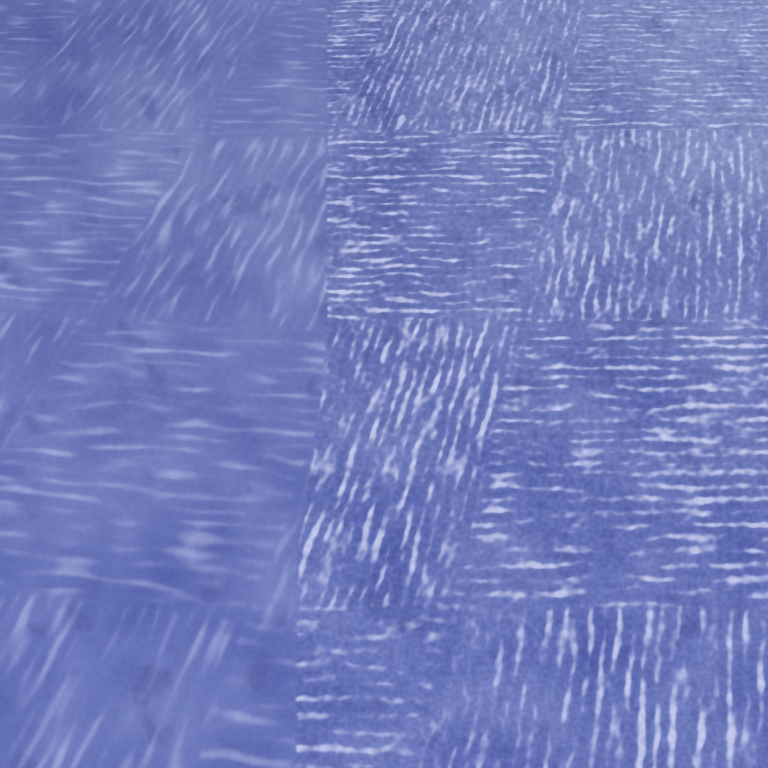
Write a WebGL 1 fragment shader that draws this texture.

```glsl
precision highp float;
uniform vec2 u_resolution;

const float PI = 3.14159265;

// Floor perspective and tile layout
const vec2 VANISHING_POINT = vec2(0.99, 2.015);
const float TILE_WIDTH = 0.25;
const float TILE_DEPTH = 0.145;
const float ROW_ORIGIN = 0.844;
const float RIGHT_ORIGIN = -0.47;
const float LEFT_ORIGIN = -0.865;
const float SEAM_X = 0.425;
const float EDGE_SOFTNESS = 0.05;

// Fibre strokes
const float LINES_PER_TILE = 25.0;
const float STROKE_FREQUENCY = 8.0;
const float RIB_STRENGTH = 0.2;
const float GRAIN_STRENGTH = 0.06;
const float BLOTCH_STRENGTH = 0.11;

const vec3 NEAR_BLUE = vec3(0.405, 0.455, 0.725);
const vec3 FAR_BLUE = vec3(0.445, 0.49, 0.715);
const vec3 HAZE_BLUE = vec3(0.56, 0.62, 0.80);
const vec3 SHADE_BLUE = vec3(0.33, 0.37, 0.62);
const vec3 FIBRE_LIGHT = vec3(0.82, 0.84, 0.95);

vec2 gradient(vec2 cell) {
    float h = fract(sin(dot(cell, vec2(127.1, 311.7))) * 43758.547);
    return vec2(cos(2.0 * PI * h), sin(2.0 * PI * h));
}

float gradientNoise(vec2 p) {
    vec2 i = floor(p);
    vec2 f = p - i;
    vec2 w = f * f * f * (f * (f * 6.0 - 15.0) + 10.0);
    float a = dot(gradient(i), f);
    float b = dot(gradient(i + vec2(1.0, 0.0)), f - vec2(1.0, 0.0));
    float c = dot(gradient(i + vec2(0.0, 1.0)), f - vec2(0.0, 1.0));
    float d = dot(gradient(i + vec2(1.0)), f - vec2(1.0));
    return mix(mix(a, b, w.x), mix(c, d, w.x), w.y);
}

float layeredNoise(vec2 p) {
    float sum = 0.0;
    float amplitude = 1.0;
    for (int k = 0; k < 3; k++) {
        sum += amplitude * gradientNoise(p);
        p = p * 2.1 + 17.3;
        amplitude *= 0.55;
    }
    return sum;
}

// Broken parallel fibres; soft runs from 0 (crisp) to 1 (blurred)
float strokes(float along, float across, float soft) {
    float wobble = 0.35 * gradientNoise(vec2(along * 5.0, across * 6.0));
    float line = across * LINES_PER_TILE * mix(1.0, 0.85, soft) + wobble;
    float rib = cos(2.0 * PI * line) * RIB_STRENGTH * (1.0 - 0.5 * soft);
    float run = along * STROKE_FREQUENCY * mix(1.0, 0.75, soft);
    float body = gradientNoise(vec2(run, line * 1.35));
    float breaks = gradientNoise(vec2(run * 4.0, line * 1.9) + 41.0);
    return body + rib + breaks * mix(0.5, 0.12, soft);
}

// Checkerboard of tiles whose fibres alternate direction
float carpet(vec2 tile, float soft) {
    float checker = sin(PI * tile.x) * sin(PI * tile.y);
    float crosswise = strokes(tile.x, tile.y, soft);
    float lengthwise = strokes(tile.y + 31.0, tile.x + 13.0, soft);
    return mix(lengthwise, crosswise,
               smoothstep(-EDGE_SOFTNESS, EDGE_SOFTNESS, checker));
}

void main() {
    vec2 uv = gl_FragCoord.xy / u_resolution;

    // Project the canvas onto the floor
    float drop = VANISHING_POINT.y - uv.y;
    float column = (uv.x - VANISHING_POINT.x) / drop;
    float row = (ROW_ORIGIN - 1.0 / drop) / TILE_DEPTH;
    float skewedRow = row + 0.22 * (0.2 - uv.x);

    // Two panels joined along a slightly bent seam
    float seam = SEAM_X - 0.04 * smoothstep(0.6, 0.2, uv.y);
    float right = smoothstep(seam - 0.004, seam + 0.004, uv.x);
    vec2 leftTile = vec2((column - LEFT_ORIGIN) / TILE_WIDTH, skewedRow);
    vec2 rightTile = vec2((column - RIGHT_ORIGIN) / TILE_WIDTH, row);
    float fibre = mix(carpet(leftTile, 1.0), carpet(rightTile, 0.0), right);

    // Uneven dye, distance haze and dark corner
    float dye = layeredNoise(uv * 7.0);
    float spots = smoothstep(0.25, 0.65, layeredNoise(uv * 13.0 + 60.0));
    vec3 color = mix(NEAR_BLUE, FAR_BLUE, smoothstep(0.1, 0.95, uv.y));
    color = mix(color, HAZE_BLUE, 0.6 * smoothstep(0.55, 0.0, distance(uv, vec2(1.0, 1.05))));
    color = mix(color, SHADE_BLUE, 0.55 * smoothstep(0.4, 0.0, distance(uv, vec2(0.0, 1.05))));
    color += dye * BLOTCH_STRENGTH * vec3(0.7, 0.7, 0.45);
    color = mix(color, SHADE_BLUE, 0.45 * spots);

    // Lit fibres, worn in patches
    float wear = 0.32 * gradientNoise(uv * 5.0 + 9.0);
    float light = smoothstep(0.0, 0.75, fibre + wear);
    float strength = mix(0.42, 0.8, right) * mix(1.0, 0.75, smoothstep(0.6, 1.0, uv.y));
    color += fibre * mix(0.03, 0.05, right);
    color = mix(color, FIBRE_LIGHT, light * strength);

    // Fine pile grain
    float grain = gradientNoise(uv * 150.0) + 0.5 * gradientNoise(uv * 70.0 + 5.0);
    color += grain * GRAIN_STRENGTH * mix(0.35, 1.0, right);

    gl_FragColor = vec4(clamp(color, 0.0, 1.0), 1.0);
}
```
